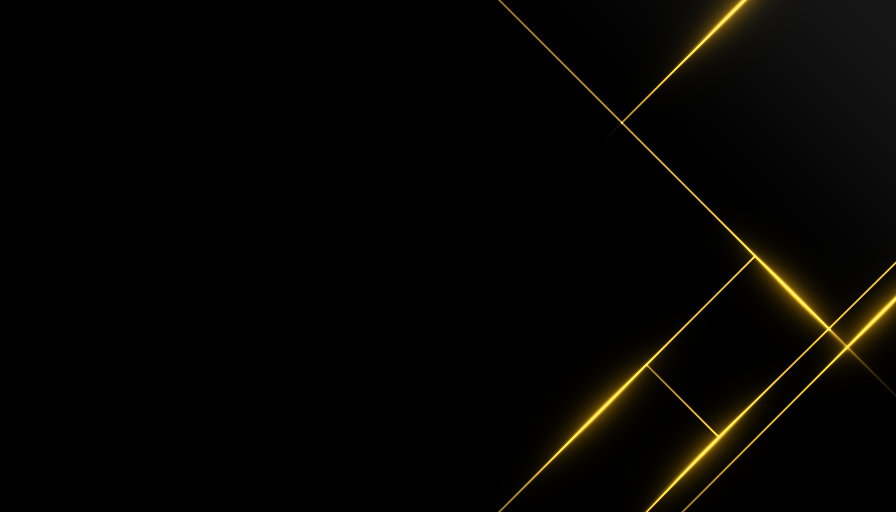
Give the GLSL for this background, as a Shadertoy shader.

```glsl
const vec3 BRONZE = vec3(0.72, 0.49, 0.14);
const vec3 BRIGHT_GOLD = vec3(1.0, 0.84, 0.27);
const vec3 HALO_GOLD = vec3(0.62, 0.45, 0.03);
const float LINE_RADIUS = 0.0018;

// x: position along the segment from 0 to 1, y: distance to it
vec2 segmentCoords(vec2 p, vec2 a, vec2 b) {
    vec2 ab = b - a;
    float along = clamp(dot(p - a, ab) / dot(ab, ab), 0.0, 1.0);
    return vec2(along, length(p - a - along * ab));
}

// Thin metal line whose strength changes from one end to the other
vec3 goldLine(vec2 p, vec2 a, vec2 b, vec2 strength, float pixel) {
    vec2 s = segmentCoords(p, a, b);
    float level = mix(strength.x, strength.y, s.x);
    float core = 1.0 - smoothstep(LINE_RADIUS - 0.6 * pixel, LINE_RADIUS + 0.6 * pixel, s.y);
    return mix(BRONZE, BRIGHT_GOLD, level) * core * min(level * 1.6, 1.0);
}

// Elongated light centred on a diagonal line
vec3 glow(vec2 p, vec2 centre, vec2 direction, float reach, float strength) {
    vec2 q = p - centre;
    float along = dot(q, direction) / reach;
    float across = abs(dot(q, vec2(-direction.y, direction.x)));
    float falloff = exp(-along * along);
    vec3 halo = HALO_GOLD * exp(-across / 0.019);
    vec3 heart = BRIGHT_GOLD * exp(-pow(across / 0.0042, 2.0)) * 0.75;
    return (halo + heart) * falloff * strength;
}

// Grey sheen on the upper right panel
float panelSheen(vec2 p, float pixel) {
    float sheen = 0.085 * smoothstep(1.975, 2.75, p.x + p.y);
    return sheen * smoothstep(-pixel, pixel, p.y - p.x + 1.265);
}

void mainImage(out vec4 fragColor, in vec2 fragCoord) {
    vec2 p = fragCoord / iResolution.y;
    float pixel = 1.0 / iResolution.y;
    vec2 rising = normalize(vec2(1.0, 1.0));
    vec2 falling = normalize(vec2(1.0, -1.0));

    // Junctions shared by the lines
    vec2 upperJoint = vec2(1.2146, 0.7603);
    vec2 middleJoint = vec2(1.475, 0.5);
    vec2 rightJoint = vec2(1.621, 0.3562);
    vec2 leftJoint = vec2(1.2626, 0.2877);
    vec2 lowerJoint = vec2(1.404, 0.1461);

    vec3 color = vec3(panelSheen(p, pixel));

    // Falling lines
    color += goldLine(p, vec2(0.974, 1.001), upperJoint, vec2(0.45, 0.55), pixel);
    color += goldLine(p, upperJoint, middleJoint, vec2(0.55, 0.8), pixel);
    color += goldLine(p, middleJoint, rightJoint, vec2(0.9, 0.9), pixel);
    color += goldLine(p, rightJoint, vec2(1.765, 0.212), vec2(0.3, 0.06), pixel);
    color += goldLine(p, leftJoint, lowerJoint, vec2(0.4, 0.75), pixel);

    // Rising lines
    color += goldLine(p, upperJoint, vec2(1.458, 1.003), vec2(0.5, 0.9), pixel);
    color += goldLine(p, vec2(1.175, 0.72), upperJoint, vec2(0.0, 0.08), pixel);
    color += goldLine(p, vec2(0.974, -0.001), leftJoint, vec2(0.45, 0.75), pixel);
    color += goldLine(p, leftJoint, middleJoint, vec2(0.65, 0.8), pixel);
    color += goldLine(p, vec2(1.261, -0.002), lowerJoint, vec2(0.6, 0.9), pixel);
    color += goldLine(p, lowerJoint, vec2(1.765, 0.502), vec2(0.65, 0.7), pixel);
    color += goldLine(p, vec2(1.332, -0.001), vec2(1.765, 0.432), vec2(0.45, 0.9), pixel);

    // Lights along the lines
    color += glow(p, vec2(1.435, 0.981), rising, 0.13, 0.9);
    color += glow(p, vec2(1.548, 0.427), falling, 0.115, 1.0);
    color += glow(p, vec2(1.178, 0.203), rising, 0.13, 0.9);
    color += glow(p, vec2(1.382, 0.123), rising, 0.12, 0.9);
    color += glow(p, vec2(1.722, 0.389), rising, 0.11, 1.0);

    fragColor = vec4(min(color, vec3(1.0, 0.93, 0.55)), 1.0);
}
```
